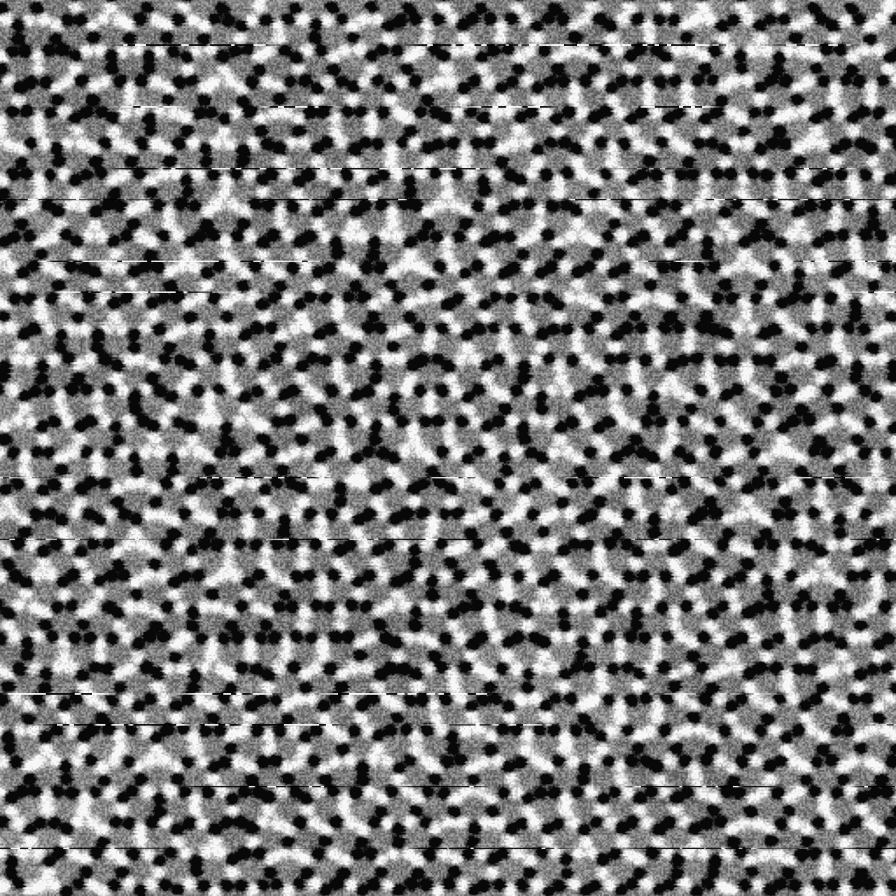
A WebGL 2 fragment shader for this pattern:

```glsl
#version 300 es
precision highp float;
// Grainy scan of a triangular lattice of four-dot clusters, each with two black and two white dots.

uniform vec2 u_resolution;
out vec4 outColor;

// Lattice layout
const float COLUMNS = 24.2;
const float ROWS = 29.0;
const vec2 ORIGIN = vec2(0.379, 0.454);
const float ROW_HEIGHT = 0.8660254;   // in column widths
const float SKEW = 0.012;

// Dots, in column widths
const float ARM = 0.35;               // from cluster center to its outer dots
const float BLACK_RADIUS = 0.174;
const float WHITE_RADIUS = 0.196;
const float JITTER = 0.035;
const float BLACK_STRENGTH = 0.82;
const float WHITE_STRENGTH = 0.5;
const float FIRST_BLACK_SHARE = 0.65; // clusters whose upper right dot is black
const float CENTER_PAIR_SHARE = 0.45; // clusters whose center joins that dot

// Scan wear
const float BASE_GREY = 0.5;
const float GRAIN_CELLS = 512.0;
const float GRAIN = 0.34;
const float LINE_DRIFT = 0.05;
const float LINE_SHIFT = 0.06;
const float CLOUD_CELLS = 9.0;
const float CLOUD = 0.08;
const float GLITCH_SHARE = 0.5;
const float GLITCH_OFFSET = 0.375;    // in rows above a lattice row
const float GLITCH_HALF_WIDTH = 0.0009;
const float GLITCH_DASHES = 150.0;
const float GLITCH_OPACITY = 0.9;

float hash(vec2 p) {
    vec3 q = fract(p.xyx * 0.1031);
    q += dot(q, q.yzx + 33.33);
    return fract((q.x + q.y) * q.z);
}

float valueNoise(vec2 p) {
    vec2 cell = floor(p);
    vec2 f = smoothstep(0.0, 1.0, p - cell);
    float low = mix(hash(cell), hash(cell + vec2(1, 0)), f.x);
    float high = mix(hash(cell + vec2(0, 1)), hash(cell + vec2(1, 1)), f.x);
    return mix(low, high, f.y);
}

// Which other dot shares the color of dot 0: 1 upper left, 2 bottom, 3 center.
int partnerDot(vec2 id) {
    float pick = hash(id + 137.0);
    if (pick < CENTER_PAIR_SHARE) return 3;
    return pick < 0.5 + 0.5 * CENTER_PAIR_SHARE ? 1 : 2;
}

// Soft round dot, slightly displaced and varied in size.
float dotShape(vec2 p, vec2 center, float radius, vec2 seed) {
    vec2 shift = vec2(hash(seed), hash(seed + 19.0)) - 0.5;
    float r = length(p - center - 2.0 * JITTER * shift);
    r /= radius * mix(0.92, 1.08, hash(seed + 43.0));
    return exp(-r * r * r);
}

// Summed brightness of all dots near p.
float dotField(vec2 p) {
    float row = p.y / ROW_HEIGHT;
    vec2 nearest = floor(vec2(p.x - 0.5 * row, row) + 0.5);
    float field = 0.0;
    for (int j = -1; j <= 1; j++)
    for (int i = -1; i <= 1; i++) {
        vec2 id = nearest + vec2(i, j);
        vec2 cluster = vec2(id.x + 0.5 * id.y, id.y * ROW_HEIGHT);
        bool firstBlack = hash(id + 71.0) < FIRST_BLACK_SHARE;
        int partner = partnerDot(id);
        for (int k = 0; k < 4; k++) {
            float angle = radians(30.0 + 120.0 * float(k));
            vec2 arm = k < 3 ? ARM * vec2(cos(angle), sin(angle)) : vec2(0.0);
            bool isBlack = (k == 0 || k == partner) == firstBlack;
            vec2 seed = id * 4.0 + vec2(float(k) + 300.0, 500.0);
            float radius = isBlack ? BLACK_RADIUS : WHITE_RADIUS;
            float strength = isBlack ? -BLACK_STRENGTH : WHITE_STRENGTH;
            field += strength * dotShape(p, cluster + arm, radius, seed);
        }
    }
    return field;
}

// Broken scan line: x is its tone, y its opacity.
vec2 glitch(vec2 uv) {
    float row = (uv.y - ORIGIN.y) * ROWS - GLITCH_OFFSET;
    float id = floor(row + 0.5);
    float present = step(hash(vec2(id + 90.0, 7.0)), GLITCH_SHARE);
    float distanceToLine = abs(row - id) / ROWS;
    float line = 1.0 - smoothstep(0.5, 1.5, distanceToLine / GLITCH_HALF_WIDTH);
    float dash = valueNoise(vec2(uv.x * GLITCH_DASHES, id * 5.0 + 400.0));
    float stretch = valueNoise(vec2(uv.x * 12.0, id * 9.0 + 800.0));
    float tone = smoothstep(0.5, 0.65, dash + 0.5 * (hash(vec2(id + 60.0, 31.0)) - 0.5));
    return vec2(tone, GLITCH_OPACITY * present * line * smoothstep(0.35, 0.7, stretch));
}

void main() {
    vec2 uv = gl_FragCoord.xy / u_resolution;
    float scanLine = valueNoise(vec2(3.0, uv.y * GRAIN_CELLS - 0.5)) - 0.5;
    vec2 p = (uv - ORIGIN) * vec2(COLUMNS, ROWS * ROW_HEIGHT);
    p.x += SKEW * p.y + LINE_SHIFT * scanLine;

    float grain = valueNoise(uv * GRAIN_CELLS - 0.5 + 40.0) - 0.5;
    float cloud = valueNoise(uv * CLOUD_CELLS + 70.0) - 0.5;
    float tone = BASE_GREY + dotField(p) + GRAIN * grain + LINE_DRIFT * scanLine + CLOUD * cloud;
    vec2 wear = glitch(uv);
    tone = mix(clamp(tone, 0.03, 0.97), wear.x, wear.y);
    outColor = vec4(vec3(tone), 1.0);
}
```
